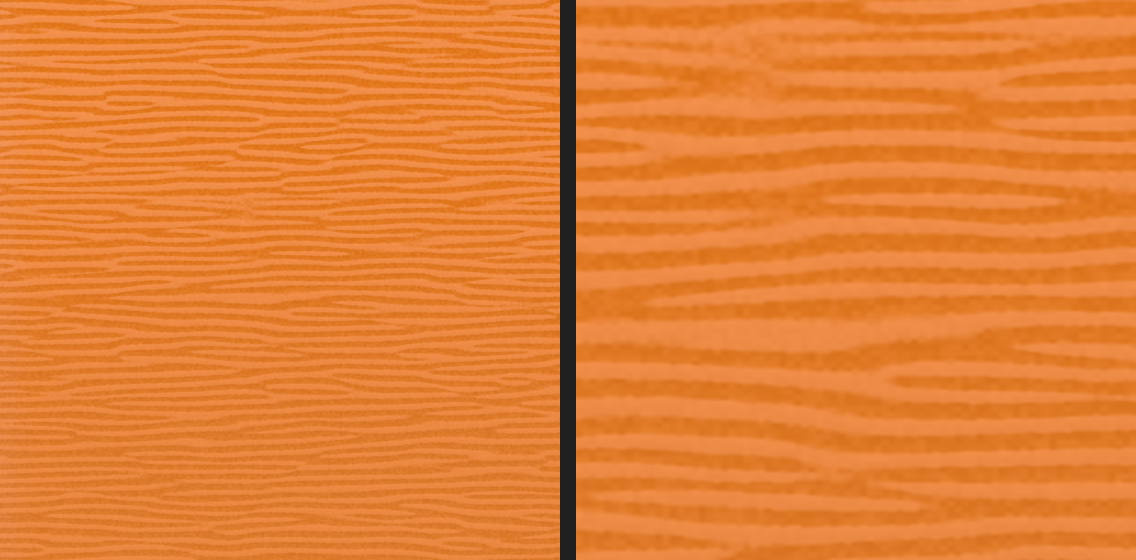
Left: the whole. Right: its middle third, enlarged.
Reproduce this texture procedurally as a Shadertoy shader.

```glsl
// Orange embossed leather: fine horizontal ridges that fork and merge over darker,
// grainy grooves. Scattered wave packets are summed as complex numbers, and their
// normalised real part gives the relief; colour fades from top to bottom.

#define ROWS 51.0            // ridges per canvas height
#define ROW_SPREAD 0.26      // relative variation of ridge spacing
#define TILT 8.0             // variation of ridge direction
#define PACKET vec2(0.15, 0.038) // radius of one wave packet
#define EDGE 0.50            // softness of ridge flanks
#define GRAIN 0.055          // strength of the fine grain
#define TICKS 0.22           // strength of the cross creases
#define RIDGE_TOP vec3(0.945, 0.562, 0.295)
#define RIDGE_LOW vec3(0.922, 0.535, 0.262)
#define GROOVE_TOP vec3(0.887, 0.464, 0.105)
#define GROOVE_LOW vec3(0.863, 0.473, 0.168)

const float TAU = 6.28319;

// Integer hash giving three values in 0..1
vec3 hash3(ivec3 cell) {
    uvec3 v = uvec3(cell) * 1664525u + 1013904223u;
    v.x += v.y * v.z; v.y += v.z * v.x; v.z += v.x * v.y;
    v ^= v >> 16u;
    v.x += v.y * v.z; v.y += v.z * v.x; v.z += v.x * v.y;
    return vec3(v >> 8u) / 16777216.0;
}

float valueNoise(vec2 p, int seed) {
    ivec2 cell = ivec2(floor(p));
    vec2 f = fract(p);
    f = f * f * (3.0 - 2.0 * f);
    float a = hash3(ivec3(cell, seed)).x;
    float b = hash3(ivec3(cell + ivec2(1, 0), seed)).x;
    float c = hash3(ivec3(cell + ivec2(0, 1), seed)).x;
    float d = hash3(ivec3(cell + ivec2(1, 1), seed)).x;
    return mix(mix(a, b, f.x), mix(c, d, f.x), f.y);
}

// Sum of wave packets: x is the ridge height, y its quarter-shifted partner
vec2 ridgeWave(vec2 uv) {
    vec2 p = uv / PACKET;
    ivec2 home = ivec2(floor(p));
    vec2 sum = vec2(0.0);
    for (int j = -1; j <= 1; j++)
    for (int i = -1; i <= 1; i++)
    for (int k = 0; k < 2; k++) {
        ivec2 cell = home + ivec2(i, j);
        vec3 place = hash3(ivec3(cell, k));
        vec3 wave = hash3(ivec3(cell, k + 10));
        vec2 offset = p - vec2(cell) - place.xy;
        float weight = max(0.0, 1.0 - dot(offset, offset));
        vec2 frequency = vec2((wave.x - 0.5) * TILT,
                              ROWS * (1.0 + (wave.y - 0.5) * ROW_SPREAD));
        float phase = TAU * (dot(frequency, offset * PACKET) + place.z);
        sum += weight * weight * vec2(cos(phase), sin(phase));
    }
    return sum / (length(sum) + 0.22);
}

void mainImage(out vec4 fragColor, in vec2 fragCoord) {
    vec2 uv = fragCoord / iResolution.y;
    float height = clamp(uv.y, 0.0, 1.0);

    // Relief, with slightly ragged flanks
    vec2 wave = ridgeWave(uv);
    float fine = valueNoise(uv * vec2(230.0, 300.0), 31) - 0.5;
    float broad = valueNoise(uv * vec2(5.0, 9.0), 32) - 0.5;
    float relief = wave.x + 0.22 * fine + 0.3 * broad + mix(-0.12, 0.06, height);
    float ridge = smoothstep(-EDGE, EDGE, relief);

    // Short upright creases across the grooves, mostly at the upper right
    float crease = smoothstep(0.62, 0.9, valueNoise(uv * vec2(130.0, 45.0), 33));
    float creaseArea = smoothstep(0.5, 1.0, uv.x) * smoothstep(0.3, 0.8, height);
    ridge = mix(ridge, 1.0, crease * TICKS * (0.3 + creaseArea));

    // Colours, flank shading and grain
    float fade = smoothstep(0.1, 0.85, height);
    vec3 grooveColor = mix(GROOVE_LOW, GROOVE_TOP, fade);
    vec3 ridgeColor = mix(RIDGE_LOW, RIDGE_TOP, fade);
    vec3 color = mix(grooveColor, ridgeColor, ridge);
    color += 0.010 * wave.y * vec3(1.0, 0.9, 0.8);
    color += GRAIN * fine * (1.0 - 0.6 * ridge) * vec3(0.7, 0.8, 1.0);

    // Pale left border
    color += vec3(0.0, 0.012, 0.035) * (1.0 - smoothstep(0.0, 0.06, uv.x));
    fragColor = vec4(clamp(color, 0.0, 1.0), 1.0);
}
```
